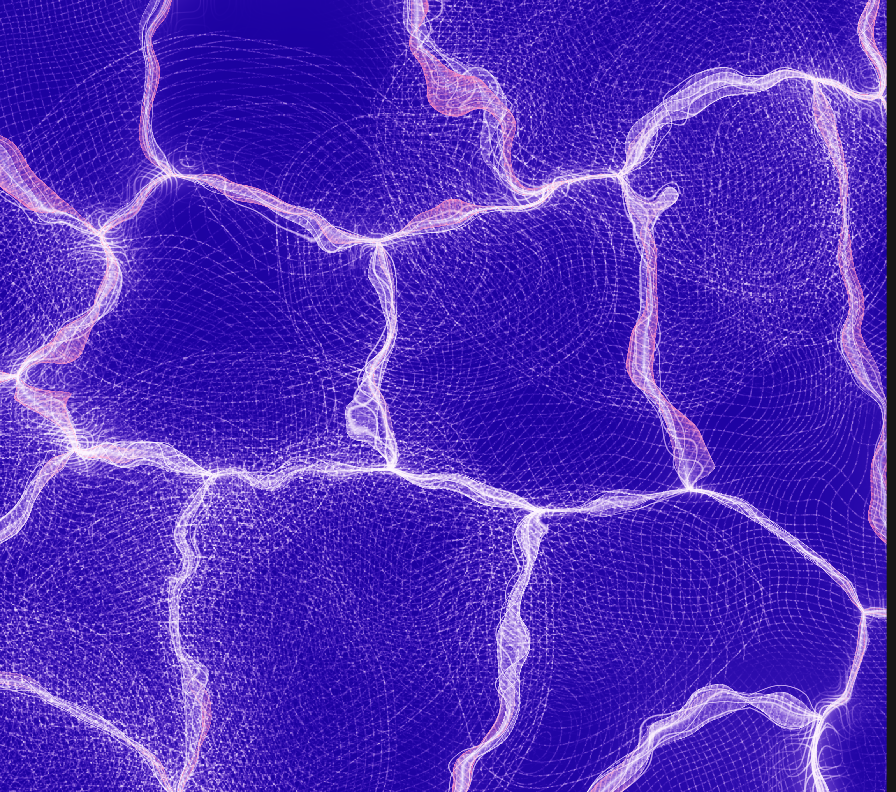
This background is drawn by a WebGL 2 fragment shader. Its source:

```glsl
#version 300 es
precision highp float;
// Glowing web of twisted filaments over fine grainy mesh on deep blue.

#define CELLS 2.8        // web cells per canvas height
#define SEED 23.0        // layout of the web
#define RIBBON 0.025     // widest half-width of a filament
#define NODE 0.018       // size of the bright knots
#define THREAD 0.0008    // half-width of a mesh line
#define MESH 0.50        // brightness of the warped grids
#define RINGS 18         // number of ring systems
#define RING_LIGHT 0.25  // brightness of the rings
#define STRANDS 4        // bright threads along a filament
#define GRAINS 450.0     // mesh grains per canvas height
#define STRIP 0.9896     // where the dark right margin starts

uniform vec2 u_resolution;
out vec4 outColor;

vec2 hash2(vec2 p) {
  vec3 q = fract(p.xyx * vec3(0.1031, 0.1030, 0.0973));
  q += dot(q, q.yzx + 33.33);
  return fract((q.xx + q.yz) * q.zy);
}

// Smooth noise with two channels in -1..1
vec2 noise2(vec2 p) {
  vec2 i = floor(p), f = p - i;
  f = f * f * f * (f * (f * 6.0 - 15.0) + 10.0);
  vec2 low = mix(hash2(i), hash2(i + vec2(1, 0)), f.x);
  vec2 high = mix(hash2(i + vec2(0, 1)), hash2(i + vec2(1, 1)), f.x);
  return 2.0 * mix(low, high, f.y) - 1.0;
}

// Thin line at every integer of v, fading to its mean where too dense
float thread(float v) {
  float slope = max(length(vec2(dFdx(v), dFdy(v))), 1e-5);
  float halfWidth = THREAD * u_resolution.y;
  float dist = abs(fract(v - 0.5) - 0.5) / slope;
  float line = clamp(halfWidth - dist + 0.5, 0.0, 1.0);
  float mean = min(2.0 * halfWidth * slope, 0.6);
  return mix(line, mean, smoothstep(0.3, 0.6, slope));
}

// Translucent folded sheet, brightest at its two edges
float foldedSheet(float s, float w, float pixel) {
  float u = s / w;
  float inside = clamp((w - abs(s)) / pixel + 0.5, 0.0, 1.0);
  return inside * (0.03 + 0.20 / sqrt(max(1.0 - u * u, 0.012)));
}

// Signed edge distance, gaps between the three nearest sites, pair hash
void web(vec2 x, out float s, out vec3 gaps, out vec2 pairHash, out vec2 along) {
  vec2 cell = floor(x), a = x, b = x;
  vec3 d = vec3(99.0);
  for (int j = -2; j <= 2; j++)
    for (int i = -2; i <= 2; i++) {
      vec2 id = cell + vec2(i, j);
      vec2 site = id + hash2(id + SEED);
      float r = distance(x, site);
      if (r < d.x) { d = vec3(r, d.xy); b = a; a = site; }
      else if (r < d.y) { d = vec3(d.x, r, d.y); b = site; }
      else d.z = min(d.z, r);
    }
  vec2 across = normalize(b - a);
  if (across.x < 0.0) across = -across;
  s = dot(x - 0.5 * (a + b), across) / CELLS;
  gaps = vec3(d.y - d.x, d.z - d.y, d.z - d.x) / CELLS;
  pairHash = hash2(floor((a + b) * 64.0 + 0.5));
  along = vec2(-across.y, across.x);
}

void main() {
  vec2 p = gl_FragCoord.xy / u_resolution.y;
  float aspect = u_resolution.x / u_resolution.y;
  float pixel = 1.0 / u_resolution.y;

  // Shared distortions
  vec2 broad = noise2(p * 3.3 + 4.0);
  vec2 medium = noise2(p * 8.0 + 17.0);
  vec2 fine = noise2(p * 21.0 + 31.0);
  vec2 bent = p + 0.085 * broad + 0.036 * medium + 0.012 * fine;

  float s;
  vec3 gaps;
  vec2 pairHash, along;
  web(bent * CELLS, s, gaps, pairHash, along);
  float halo = exp(-gaps.x * 9.0);

  // Warped grids of thin lines
  float mesh = 0.0;
  for (int k = 0; k < 3; k++) {
    float n = float(k);
    vec2 turn = vec2(cos(n * 1.1 + 0.4), sin(n * 1.1 + 0.4));
    vec2 q = p + 0.10 * noise2(p * (2.6 + n) + n * 9.0) + 0.035 * medium.yx;
    q = vec2(dot(q, turn), dot(q, vec2(-turn.y, turn.x))) + 0.004 * fine;
    float mask = smoothstep(-0.25, 0.5, noise2(p * 3.2 + n * 13.0 + 50.0).x);
    float lines = thread(q.x * 92.0) + thread(q.y * 78.0);
    mesh += MESH * mask * lines * (0.25 + 0.75 * halo);
  }

  // Overlapping ring systems with a brighter rim
  for (int k = 0; k < RINGS; k++) {
    vec2 h = hash2(vec2(float(k) * 3.0 + 1.0, SEED));
    vec2 g = hash2(vec2(float(k) * 5.0 + 2.0, SEED + 8.0));
    float radius = mix(0.10, 0.32, g.x);
    vec2 offset = p + 0.035 * broad + 0.014 * medium - h * vec2(aspect, 1.0);
    offset *= vec2(mix(0.75, 1.2, g.y), 1.0);
    float r = length(offset);
    float rim = r / radius;
    float fade = smoothstep(1.0, 0.97, rim) / sqrt(max(1.0 - rim * rim, 0.12));
    float crossing = length(offset - radius * (g - 0.5) * 2.4);
    float lines = thread(r * mix(60.0, 105.0, g.y)) + 0.7 * thread(crossing * 80.0);
    mesh += RING_LIGHT * fade * lines * (0.35 + 0.65 * halo);
  }

  // Mesh lines break up into grains
  vec2 grain = hash2(floor(p * GRAINS) + 5.0);
  float light = 0.02 + 0.10 * halo * halo + mesh * (0.25 + 1.6 * grain.x * grain.x);

  // Two twisted sheets along each filament, pinched at the knots
  float open = smoothstep(0.0, 0.07, gaps.y);
  vec2 sway = noise2(p * 11.0 + 70.0);
  vec2 twist = abs(noise2(p * 9.0 + 90.0));
  vec2 width = 0.0022 + RIBBON * open * twist * mix(0.5, 1.1, pairHash.x);
  vec2 middle = s - 0.016 * open * sway;
  float weave = thread(dot(p, along) * 120.0 + s * 60.0);
  float strand = (0.7 + 0.6 * weave) * (0.6 + 0.8 * grain.y);
  float whiteSheet = foldedSheet(middle.x, width.x, pixel) * strand;
  float pinkSheet = foldedSheet(middle.y, width.y, pixel) * strand;
  float core = exp(-abs(s - 0.006 * open * sway.y) / 0.0022);
  core *= 0.35 + 0.65 * smoothstep(-0.4, 0.5, medium.x + fine.y);
  float strength = mix(0.8, 1.4, pairHash.y);
  light += strength * (1.5 * whiteSheet + 1.2 * pinkSheet + 1.2 * core);

  // Crisp threads that wind around the filament
  for (int k = 0; k < STRANDS; k++) {
    float phase = float(k) * 1.7 + 3.0 * sway.x + 2.0 * medium.y;
    float reach = 0.6 * (width.x + width.y) + 0.004 * open;
    float dist = abs(s - reach * sin(phase));
    light += strength * clamp((0.0008 - dist) / pixel + 0.5, 0.0, 1.0);
  }

  // Tangled knots where filaments meet
  float tangle = thread(fine.x * 4.0 + medium.y * 5.0)
               + thread(fine.y * 4.0 - medium.x * 5.0);
  float heavy = smoothstep(-0.5, 0.5, broad.x + 0.4 * medium.y);
  float knot = exp(-gaps.z / (NODE * (0.6 + heavy)));
  light += (0.7 + 2.6 * tangle) * knot;

  // Blue to lavender to white, with rose on parts of the filaments
  float tone = 1.0 - exp(-light);
  vec3 color = mix(vec3(0.09, 0.0, 0.60), vec3(1.0, 0.97, 1.0),
                   vec3(tone, pow(tone, 1.28), pow(tone, 0.68)));
  float rose = clamp(pinkSheet * 1.8 - whiteSheet * 0.5 - 0.7 * core, 0.0, 1.0);
  rose *= smoothstep(-0.6, 0.3, broad.y + 0.5 * medium.x);
  color = mix(color, vec3(1.0, 0.45, 0.68), 0.65 * rose);

  // Dark margin
  float margin = clamp((p.x - STRIP * aspect) / pixel + 0.5, 0.0, 1.0);
  outColor = vec4(mix(color, vec3(0.09), margin), 1.0);
}
```
